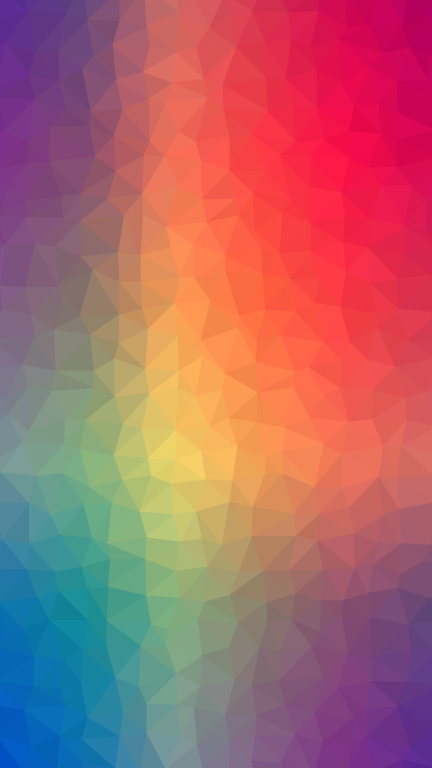
Write a Shadertoy shader that draws this background.

```glsl
#define COLUMNS 15.0
#define JITTER 0.62
#define FACET_SHADE 0.022

const vec3 SPECTRUM[6] = vec3[6](
    vec3(0.00, 0.31, 0.79),   // blue
    vec3(0.06, 0.55, 0.59),   // teal
    vec3(0.95, 0.85, 0.41),   // yellow
    vec3(1.00, 0.41, 0.25),   // orange
    vec3(0.98, 0.05, 0.28),   // red
    vec3(0.69, 0.00, 0.38));  // magenta

float hash(vec2 p) {
    return fract(sin(dot(p, vec2(127.1, 311.7))) * 43758.5453);
}

vec3 spectrum(float t) {
    float s = clamp(t, 0.0, 1.0) * 5.0;
    int i = min(int(s), 4);
    return mix(SPECTRUM[i], SPECTRUM[i + 1], s - float(i));
}

// The same spectrum runs rightwards and upwards, in equal parts
vec3 crossGradient(vec2 uv) {
    return 0.5 * (spectrum(uv.x) + spectrum(uv.y));
}

vec2 meshVertex(vec2 node) {
    vec2 offset = vec2(hash(node), hash(node + 57.3)) - 0.5;
    return node + JITTER * offset;
}

// Signed distance to an edge, positive on its left
float edgeDistance(vec2 p, vec2 a, vec2 b) {
    vec2 along = normalize(b - a);
    vec2 q = p - a;
    return along.x * q.y - along.y * q.x;
}

// Colour of a flat triangle, weighted by its coverage of the pixel
vec4 facet(vec2 p, vec2 a, vec2 b, vec2 c, vec2 gridSize, float pixel) {
    float inside = min(edgeDistance(p, a, b),
                   min(edgeDistance(p, b, c), edgeDistance(p, c, a)));
    float coverage = clamp(inside / pixel + 0.5, 0.0, 1.0);
    vec2 centre = (a + b + c) / 3.0;
    float shade = FACET_SHADE * (2.0 * hash(floor(centre * 64.0)) - 1.0);
    vec3 colour = crossGradient(centre / gridSize) * (1.0 + shade) + 0.3 * shade;
    return vec4(colour, 1.0) * coverage;
}

void mainImage(out vec4 fragColor, in vec2 fragCoord) {
    float pixel = COLUMNS / iResolution.x;
    vec2 p = fragCoord * pixel;
    vec2 gridSize = iResolution.xy * pixel;
    vec2 cell = floor(p);
    vec4 total = vec4(0.0);

    // Jittered quads around the point, each split along its shorter diagonal
    for (int y = -1; y <= 1; y++) {
        for (int x = -1; x <= 1; x++) {
            vec2 node = cell + vec2(x, y);
            vec2 a = meshVertex(node);
            vec2 b = meshVertex(node + vec2(1.0, 0.0));
            vec2 c = meshVertex(node + vec2(1.0, 1.0));
            vec2 d = meshVertex(node + vec2(0.0, 1.0));
            if (distance(a, c) < distance(b, d)) {
                total += facet(p, a, b, c, gridSize, pixel);
                total += facet(p, a, c, d, gridSize, pixel);
            } else {
                total += facet(p, a, b, d, gridSize, pixel);
                total += facet(p, b, c, d, gridSize, pixel);
            }
        }
    }

    vec3 colour = total.a > 0.001 ? total.rgb / total.a : crossGradient(p / gridSize);
    fragColor = vec4(clamp(colour, 0.0, 1.0), 1.0);
}
```
